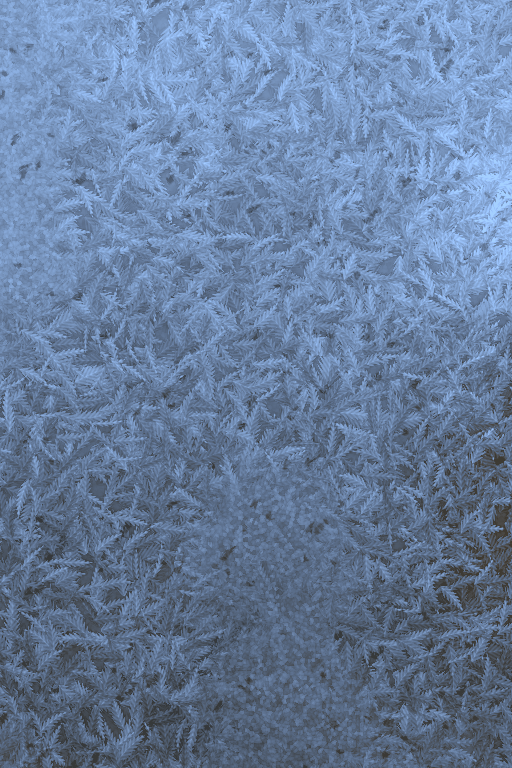
This texture is drawn by a Shadertoy shader. Its source:

```glsl
// Feathery frost crystals on a cold window, bright blue above and slate grey below.

float hash(vec2 p) {
    return fract(sin(dot(p, vec2(127.1, 311.7))) * 43758.545);
}

// Layered sines with a domain warp, roughly -1 to 1
float waves(vec2 p) {
    float sum = 0.0, amp = 0.5;
    for (int i = 0; i < 4; i++) {
        p += 0.7 * sin(p.yx * 1.3 + float(i) * 2.1);
        sum += amp * sin(p.x + 1.7) * cos(p.y - 0.6);
        p = mat2(1.4, 1.2, -1.2, 1.4) * p;
        amp *= 0.6;
    }
    return sum;
}

// Cellular noise: distance to the nearest point, and that point's random value
vec2 cells(vec2 p) {
    vec2 id = floor(p), nearest = vec2(9.0, 0.0);
    for (int y = -1; y <= 1; y++)
    for (int x = -1; x <= 1; x++) {
        vec2 c = id + vec2(x, y);
        float d = length(c + vec2(hash(c), hash(c + 37.0)) - p);
        if (d < nearest.x) nearest = vec2(d, hash(c + 71.0));
    }
    return nearest;
}

// Paints one layer of barbed feathers over the relief so far
float feathers(vec2 p, float relief, float scale, float seed) {
    vec2 g = p * scale + seed * 13.7, id = floor(g);
    float aa = 0.7 * scale / iResolution.y;
    for (int y = -1; y <= 1; y++)
    for (int x = -1; x <= 1; x++) {
        vec2 c = id + vec2(x, y);
        float rnd = hash(c + seed);
        if (rnd > 0.72) continue;
        vec2 center = c + 0.2 + 0.6 * vec2(hash(c + 5.0), hash(c + 9.0));
        vec2 q = g - center;
        float angle = 0.5 + 3.0 * waves(center / scale * 7.0 + seed * 0.1)
                    + 2.6 * (hash(c + 17.0) - 0.5);
        vec2 dir = vec2(cos(angle), sin(angle));
        float u = dot(q, dir), v = dot(q, vec2(-dir.y, dir.x));
        v += (hash(c + 23.0) - 0.5) * 0.5 * u * u;

        // Tapered blade with a toothed outline and slanted barbs
        float h = clamp((u + 0.9) / 1.8, 0.0, 1.0);
        float barb = sin((u - abs(v) * 1.3) * 900.0 / scale + rnd * 20.0);
        float width = (0.45 + 0.5 * hash(c + 29.0)) * sqrt(h) * (1.0 - h);
        float edge = width * (0.78 + 0.22 * barb) - abs(v);
        float shade = 0.46 * (hash(c + 41.0) - 0.46) + 0.09 * barb
                    + 0.07 * sign(v) * sign(dir.x)
                    + 0.14 * smoothstep(0.06, 0.0, abs(v)) + 0.1 * (h - 0.5);
        relief -= 0.09 * smoothstep(-0.1, 0.02, edge) * step(0.01, width);
        relief = mix(relief, shade, 0.88 * smoothstep(0.0, 2.0 * aa, edge));
    }
    return relief;
}

void mainImage(out vec4 fragColor, in vec2 fragCoord) {
    vec2 p = fragCoord / iResolution.y;
    float patches = waves(p * 11.0);

    // Feathers, from large and deep to small and near
    float relief = -0.22 + 0.1 * waves(p * 60.0);
    for (int i = 0; i < 7; i++) {
        float k = float(i);
        relief = feathers(p, relief, 17.0 + 3.6 * k, k + 1.0);
    }

    // Granular rime: left edge, a central column and loose patches
    vec2 grain = cells(p * 190.0);
    float sugar = 0.5 * (grain.y - 0.5) + 0.3 * (0.45 - grain.x);
    float rime = smoothstep(0.24, 0.0, p.x) * smoothstep(0.35, 0.75, p.y)
               + 0.8 * smoothstep(0.17, 0.02, abs(p.x - 0.35)) * smoothstep(0.52, 0.3, p.y)
               + 0.3 * smoothstep(0.4, 0.0, p.y);
    rime = smoothstep(0.3, 0.95, rime + 0.5 * patches + 0.15 * waves(p * 45.0));
    relief = mix(relief, 0.55 * sugar, 0.75 * rime) + 0.16 * sugar;

    // Daylight falls off downwards, with a glow and a dim hollow on the right
    float glow = exp(-dot((p - vec2(0.66, 0.74)) * vec2(9.0, 7.0),
                          (p - vec2(0.66, 0.74)) * vec2(9.0, 7.0)));
    float hollow = smoothstep(0.48, 0.64, p.x) * smoothstep(0.62, 0.5, p.y)
                 * smoothstep(0.05, 0.3, p.y);
    float light = mix(0.34, 0.83, smoothstep(-0.1, 1.05, p.y));
    float tone = light + 0.05 * patches + 0.24 * glow - 0.1 * hollow
               + relief * mix(0.95, 0.65, p.y) * (1.0 + 0.35 * hollow);

    // Small thawed holes
    vec2 hole = cells(p * 42.0 + 0.5 * waves(p * 90.0));
    tone -= 0.3 * smoothstep(0.28, 0.12, hole.x) * step(0.84, hole.y);

    // Slate to blue ramp, brownish where the glass shows through
    tone = clamp(tone, 0.0, 1.15);
    vec3 slate = vec3(0.20, 0.22, 0.24), steel = vec3(0.37, 0.45, 0.57);
    vec3 ice = vec3(0.58, 0.73, 0.94);
    vec3 color = tone < 0.5 ? mix(slate, steel, tone * 2.0)
                            : mix(steel, ice, tone * 2.0 - 1.0);
    float bare = smoothstep(0.45, 0.1, tone) * smoothstep(0.75, 0.3, p.y);
    color += vec3(0.035, 0.005, -0.035) * bare * (0.5 + hollow + 0.5 * patches);
    fragColor = vec4(color, 1.0);
}
```
